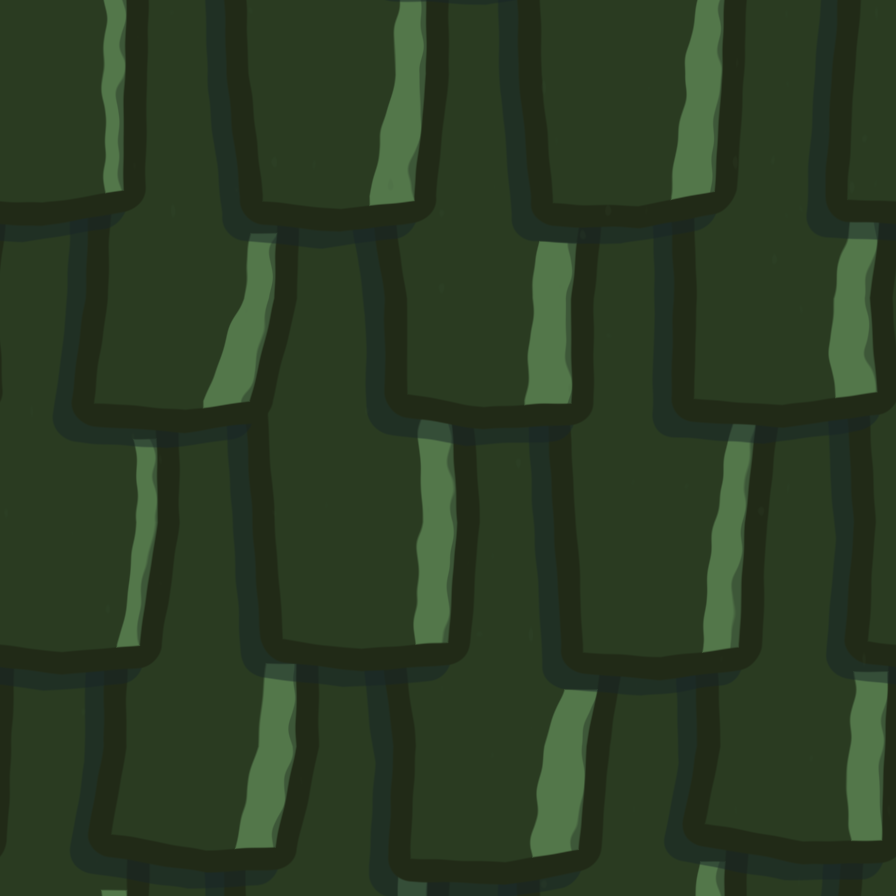
This texture is drawn by a Shadertoy shader. Its source:

```glsl
const vec2 GRID = vec2(3.0, 4.0);        // shingles across and down
const vec3 BASE = vec3(0.163, 0.232, 0.130);
const vec3 OUTLINE = vec3(0.130, 0.165, 0.090);
const vec3 SHADOW = vec3(0.090, 0.143, 0.150);
const vec3 HIGHLIGHT = vec3(0.325, 0.465, 0.290);
const vec3 MIDTONE = vec3(0.240, 0.340, 0.220);
const float SHADOW_ALPHA = 0.5;
const vec2 SHADOW_SHIFT = vec2(-0.021, 0.018);
const float LINE_WIDTH = 0.025;
const float HALF_WIDTH = 0.098;
const float WIDTH_JITTER = 0.009;
const float LEAN = 0.022;
const float KINK = 0.013;
const float FLARE = 0.05;                // widening under the row above
const float BOTTOM_JITTER = 0.014;
const float BOTTOM_TILT = 0.009;
const float BOTTOM_SAG = 0.010;
const float WOBBLE = 0.0022;
const float SPECK = 0.12;

vec4 hash4(vec3 k) {
    vec4 q = fract((k.xyzx + 7.31) * vec4(0.1031, 0.1030, 0.0973, 0.1099));
    q += dot(q, q.wzxy + 33.33);
    return fract((q.xxyz + q.yzzw) * q.zywx);
}

float cornerSlope(vec2 cell, vec2 corner, vec2 f) {
    float angle = 6.2832 * hash4(vec3(cell + corner, 5.0)).x;
    return dot(vec2(cos(angle), sin(angle)), f - corner);
}

float gradientNoise(vec2 p) {
    vec2 cell = floor(p), f = p - cell;
    vec2 u = f * f * f * (f * (f * 6.0 - 15.0) + 10.0);
    vec2 e = vec2(0.0, 1.0);
    return mix(mix(cornerSlope(cell, e.xx, f), cornerSlope(cell, e.yx, f), u.x),
               mix(cornerSlope(cell, e.xy, f), cornerSlope(cell, e.yy, f), u.x), u.y);
}

// Coverage of a shape from its signed distance
float coverage(float d, float soft) {
    return 1.0 - smoothstep(-soft, soft, d);
}

// Lower end of a row, measured downward from the top of the canvas
float rowBottom(float row) {
    return (row + 1.0) / GRID.y - 0.031 - 0.022 * mod(row, 2.0);
}

// Signed distances: x to the whole outline, y to the right side
vec2 shingleDistance(vec2 p, float row, vec4 a, vec4 b) {
    float top = rowBottom(row - 1.0), bottom = rowBottom(row);
    float t = (p.y - top) / (bottom - top);
    float s = clamp(t, 0.0, 1.0) - 0.5;
    vec2 side = HALF_WIDTH + WIDTH_JITTER * a.xy
              + LEAN * vec2(a.z, a.w - 0.6) * s
              + KINK * b.xy * (abs(s) * 2.0 - 0.5)
              + FLARE * clamp(-t, 0.0, 1.0);
    float across = p.x / HALF_WIDTH;
    bottom += BOTTOM_JITTER * b.z + BOTTOM_TILT * b.w * across
            + BOTTOM_SAG * (0.5 - abs(across));
    float right = p.x - side.y;
    vec2 q = vec2(max(-p.x - side.x, right), p.y - bottom);
    return vec2(min(max(q.x, q.y), 0.0) + length(max(q, 0.0)), right);
}

void mainImage(out vec4 fragColor, in vec2 fragCoord) {
    vec2 p = fragCoord / iResolution.xy;
    p.y = 1.0 - p.y;
    float soft = max(1.0 / iResolution.y, 0.0014);
    float grain = gradientNoise(p * 24.0);
    vec2 wobbled = p + WOBBLE * vec2(grain, gradientNoise(p * 24.0 + 40.0));
    vec3 color = BASE;

    // Paint from the lower rows up, so that each row overlaps the next
    float firstRow = floor(p.y * GRID.y);
    for (int i = 2; i >= -1; i--) {
        float row = firstRow + float(i);
        float wrapped = mod(row, GRID.y);
        float phase = 0.14 + 0.035 * wrapped + 0.445 * mod(wrapped, 2.0);
        float column = floor(wobbled.x * GRID.x - phase + 0.55);
        vec2 local = vec2(wobbled.x - (column + phase) / GRID.x, wobbled.y);
        vec2 id = vec2(mod(column, GRID.x), wrapped);
        vec4 a = hash4(vec3(id, 1.0)) * 2.0 - 1.0;
        vec4 b = hash4(vec3(id, 2.0)) * 2.0 - 1.0;
        vec4 h = hash4(vec3(id, 3.0));

        // Dropped shadow, outline and face
        vec2 d = shingleDistance(local, row, a, b);
        float shadowDist = shingleDistance(local - SHADOW_SHIFT, row, a, b).x - LINE_WIDTH;
        color = mix(color, SHADOW, SHADOW_ALPHA * coverage(shadowDist, soft));
        color = mix(color, OUTLINE, coverage(d.x - LINE_WIDTH, soft));
        color = mix(color, BASE, coverage(d.x, soft));

        // Worn highlight along the right side
        float top = rowBottom(row - 1.0) + 0.012 + 0.040 * h.x;
        float t = clamp((p.y - top) / (rowBottom(row) - top), 0.0, 1.0);
        float width = mix(0.022 + 0.026 * h.y, 0.020 + 0.032 * h.z, t)
                    + 0.012 * (h.w - 0.3) * sin(3.1416 * t) + 0.006 * grain;
        float strip = max(max(d.x, -d.y - width), top - wobbled.y);
        float worn = smoothstep(-soft, soft, d.y + 0.004 + 0.012 * grain);
        color = mix(color, mix(HIGHLIGHT, MIDTONE, worn), coverage(strip, soft));
    }

    // Faint scattered scratches
    float scratch = smoothstep(0.50, 0.62, gradientNoise(p * vec2(70.0, 36.0) + 9.0));
    color = mix(color, MIDTONE, SPECK * scratch);
    fragColor = vec4(color, 1.0);
}
```
